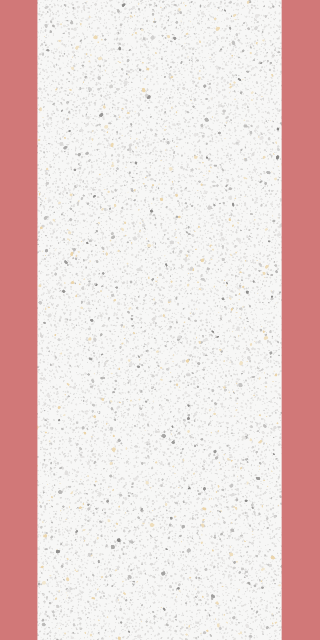
Write a Shadertoy shader that draws this texture.

```glsl
vec3 hash3(vec2 cell, float seed) {
    uvec3 h = uvec3(ivec3(cell, seed)) * 1664525u + 1013904223u;
    h.x += h.y * h.z; h.y += h.z * h.x; h.z += h.x * h.y;
    h ^= h >> 16u;
    h.x += h.y * h.z; h.y += h.z * h.x; h.z += h.x * h.y;
    return vec3(h >> 8u) / 16777216.0;
}

// Angular chip: a rotated box with one corner cut off
float chipDistance(vec2 p, float radius, vec3 shape) {
    float angle = 6.2832 * shape.x;
    p = mat2(cos(angle), sin(angle), -sin(angle), cos(angle)) * p;
    vec2 halfSize = radius * vec2(1.0, mix(0.55, 0.95, shape.y));
    vec2 q = abs(p) - halfSize;
    float cut = dot(p, normalize(vec2(1.0, mix(0.6, 1.5, shape.z)))) - 0.75 * radius;
    float corner = (abs(p.x) + abs(p.y)) * 0.7071 - 0.9 * radius;
    return max(max(q.x, q.y), max(cut, corner));
}

vec3 chipColor(vec3 pick, float darkest, float creamShare) {
    vec3 gray = vec3(mix(0.90, darkest, pick.x * pick.x)) + vec3(0.005, 0.0, -0.005);
    vec3 cream = mix(vec3(0.95, 0.91, 0.82), vec3(0.92, 0.83, 0.66), pick.y);
    return pick.z < creamShare ? cream : gray;
}

// One scatter of chips; radii are fractions of a cell
vec3 scatterChips(vec3 color, vec2 uv, float cells, float density, vec2 radii,
                  float darkest, float creamShare, float seed) {
    vec2 p = uv * cells;
    float edge = 0.5 * cells / iResolution.x;
    for (int y = -1; y <= 1; y++)
    for (int x = -1; x <= 1; x++) {
        vec2 cell = floor(p) + vec2(x, y);
        vec3 place = hash3(cell, seed);
        vec3 shape = hash3(cell, seed + 1.0);
        vec3 pick = hash3(cell, seed + 2.0);
        if (place.z > density) continue;
        float radius = mix(radii.x, radii.y, pow(place.z / density, 2.0));
        float d = chipDistance(p - cell - place.xy, radius, shape);
        float cover = 1.0 - smoothstep(-edge, edge, d);
        color = mix(color, chipColor(pick, darkest, creamShare), cover);
    }
    return color;
}

void mainImage(out vec4 fragColor, in vec2 fragCoord) {
    vec2 uv = fragCoord / iResolution.x;

    // Pale terrazzo, from dust to the largest chips
    vec3 stone = vec3(0.968, 0.970, 0.966);
    stone = scatterChips(stone, uv, 100.0, 0.72, vec2(0.16, 0.40), 0.84, 0.02, 11.0);
    stone = scatterChips(stone, uv, 52.0, 0.55, vec2(0.13, 0.28), 0.70, 0.06, 23.0);
    stone = scatterChips(stone, uv, 24.0, 0.55, vec2(0.09, 0.18), 0.52, 0.22, 37.0);

    // Plain rose borders on both sides
    float pixel = 1.0 / iResolution.x;
    float border = smoothstep(-0.5 * pixel, 0.5 * pixel, abs(uv.x - 0.4985) - 0.3815);
    vec3 color = mix(stone, vec3(0.82, 0.47, 0.47), border);
    fragColor = vec4(color, 1.0);
}
```
